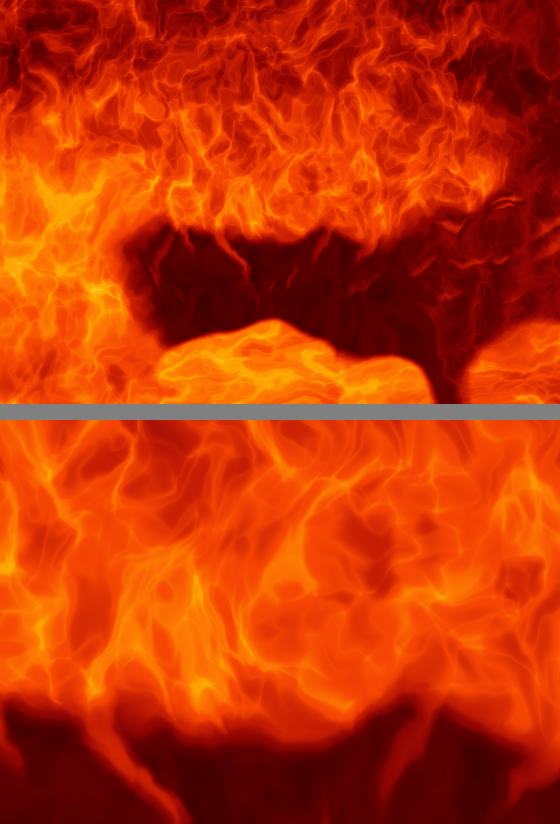
Top: the whole. Bottom: its middle third, enlarged.
Write a WebGL 2 fragment shader that draws this texture.

```glsl
#version 300 es
precision highp float;
// A wall of fire: a wide burning band above a dark pit, with smooth tongues below.
// A soft layout of heat is warped by noise, then detailed with layers of curling
// wisps, thin filaments and scattered curved licks, and coloured by a heat ramp.
uniform vec2 u_resolution;
out vec4 fragColor;

const vec3 SOOT = vec3(0.22, 0.00, 0.00), MAROON = vec3(0.36, 0.00, 0.00);
const vec3 CRIMSON = vec3(0.56, 0.02, 0.01), RED = vec3(0.77, 0.11, 0.01);
const vec3 ORANGE = vec3(0.96, 0.27, 0.01), AMBER = vec3(0.99, 0.46, 0.01);
const vec3 GOLD = vec3(0.99, 0.64, 0.01), YELLOW = vec3(1.00, 0.83, 0.16);
const float EDGE_WARP = 0.085;     // raggedness of the large regions
const float WISP_GAIN = 0.62;      // contrast of curling wisps
const float FOLD_GAIN = 0.60;      // contrast of the large folds at lower left
const float FILAMENT_GAIN = 0.16;  // brightness of thin threads
const float LICK_GAIN = 0.34;      // brightness of separate licks
const float MEAN_WISP = 0.34;      // average of the wisp layers
const int LICKS = 34;

vec2 hash2(vec2 p) {
  vec3 q = fract(vec3(p.xyx) * vec3(0.1031, 0.1030, 0.0973));
  q += dot(q, q.yzx + 33.33);
  return fract((q.xx + q.yz) * q.zy);
}
float corner(vec2 cell, vec2 offset) {
  float a = 6.2832 * hash2(cell + 57.0).x;
  return dot(vec2(cos(a), sin(a)), offset);
}
// Gradient noise, about -0.7 to 0.7
float noise(vec2 p) {
  vec2 i = floor(p), f = fract(p), e = vec2(1.0, 0.0);
  vec2 w = f * f * f * (f * (f * 6.0 - 15.0) + 10.0);
  return mix(mix(corner(i, f), corner(i + e, f - e), w.x),
             mix(corner(i + e.yx, f - e.yx), corner(i + 1.0, f - 1.0), w.x), w.y);
}
float fbm(vec2 p) {
  float sum = 0.0, gain = 0.6;
  for (int i = 0; i < 4; i++) {
    sum += gain * noise(p);
    p = mat2(1.6, 1.2, -1.2, 1.6) * p + 7.3;
    gain *= 0.5;
  }
  return sum;
}
vec2 swirl(vec2 p) { return vec2(fbm(p + 3.1), fbm(p * 1.1 + 19.7)); }

// A bright crest, crisp on one side and fading slowly on the other
float crest(vec2 p) {
  float n = noise(p);
  return exp(n > 0.0 ? -4.5 * n : 13.0 * n);
}
// Crests of shrinking size, each layer leaning another way
float wisps(vec2 p) {
  float sum = 0.0, gain = 0.42;
  for (int i = 0; i < 4; i++) {
    sum += gain * crest(p);
    p = mat2(1.55, 0.55, -0.75, 1.5) * p + 13.7;
    gain *= 0.66;
  }
  return sum;
}
float filament(vec2 p) {
  return exp(-15.0 * abs(noise(p))) * smoothstep(-0.1, 0.4, noise(p * 0.5 + 41.0));
}
float mound(vec2 u, vec2 centre, vec2 radii, float soft) {
  return 1.0 - smoothstep(1.0 - soft, 1.0 + soft, length((u - centre) / radii));
}
// Slender tapering strokes, upright at the left and slanting at the right
float licks(vec2 p, float aspect) {
  float sum = 0.0;
  for (int i = 0; i < LICKS; i++) {
    vec2 a = hash2(vec2(float(i), 4.0)), b = hash2(vec2(float(i), 23.0));
    vec2 d = p - vec2(mix(0.26, 1.0, a.x) * aspect, mix(0.22, 0.52, a.y));
    float turn = mix(1.9, 0.55, smoothstep(0.2, 0.7, a.x)) + 1.0 * (b.x - 0.5);
    vec2 dir = vec2(cos(turn), sin(turn));
    vec2 q = vec2(dot(d, dir), dot(d, vec2(-dir.y, dir.x))) / mix(0.035, 0.11, b.y * b.y);
    q.y += (b.x - 0.5) * (0.6 * q.x * q.x + 0.5 * q.x * q.x * q.x);
    float side = q.y / (0.17 * max(1.0 - q.x * q.x, 0.0) + 0.002);
    float body = smoothstep(-1.2, -0.2, side) * (1.0 - smoothstep(-0.2, 1.8, side));
    sum += body * (1.0 - smoothstep(0.2, 1.0, abs(q.x))) * mix(0.25, 1.0, a.y);
  }
  return min(sum, 1.2);
}
vec3 heatColour(float h) {
  vec3 c = mix(SOOT, MAROON, smoothstep(0.0, 0.14, h));
  c = mix(c, CRIMSON, smoothstep(0.14, 0.30, h));
  c = mix(c, RED, smoothstep(0.28, 0.48, h));
  c = mix(c, ORANGE, smoothstep(0.46, 0.68, h));
  c = mix(c, AMBER, smoothstep(0.67, 0.86, h));
  c = mix(c, GOLD, smoothstep(0.85, 1.0, h));
  return mix(c, YELLOW, smoothstep(1.0, 1.25, h));
}
void main() {
  vec2 u = gl_FragCoord.xy / u_resolution, p = gl_FragCoord.xy / u_resolution.y;
  vec2 curl = swirl(p * vec2(5.0, 4.2));
  vec2 s = p + 0.09 * curl, fine = s + 0.035 * swirl(s * 10.0);
  vec2 w = u + EDGE_WARP * curl * vec2(1.2, 1.3) + 0.5 * (fine - s);

  // Large regions
  float left = 1.0 - smoothstep(0.22, 0.31, w.x + 0.12 * (w.y - 0.25));
  float rim = 0.42 + 0.13 * smoothstep(0.72, 0.95, w.x);
  float rightFade = 1.0 - smoothstep(0.82, 0.95, w.x);
  float above = smoothstep(rim - 0.03, rim + 0.05, w.y);
  float band = above * (1.0 - smoothstep(0.60, 0.88, w.y)) * rightFade;
  float smoke = 0.40 - 0.20 * smoothstep(0.62, 0.95, w.x);
  smoke -= 0.20 * mound(w, vec2(0.05, 0.84), vec2(0.06, 0.12), 0.6);
  float pit = 0.09 + 0.14 * smoothstep(0.6, 0.95, w.x);
  float heat = mix(mix(pit, smoke, above), 0.75 - 0.08 * smoothstep(0.1, 0.6, u.x), band);
  float lower = left * (1.0 - smoothstep(0.48, 0.72, w.y));
  heat = mix(heat, 0.68 + 0.18 * smoothstep(0.05, 0.30, u.y), lower);

  // Fine structure: drawn-out wisps above, larger folds at lower left
  float thin = wisps(fine * vec2(8.5, 5.5)) - MEAN_WISP;
  float folds = wisps(s * vec2(5.2, 3.2) + 5.0) - MEAN_WISP;
  float threads = filament(fine * vec2(11.0, 7.0)) + filament(fine * vec2(17.0, 13.0) + 31.0);
  float detail = mix(WISP_GAIN * thin, FOLD_GAIN * folds, lower) + FILAMENT_GAIN * (threads - 0.25);
  float liveliness = mix(0.22, 0.36, smoothstep(0.6, 0.9, u.x));
  liveliness = max(liveliness, max(above * (0.5 + 0.5 * rightFade), lower));
  heat += liveliness * (detail + 0.24 * fbm(s * 5.0 + 2.0));
  float lick = licks(p + 0.06 * curl + fine - s, u_resolution.x / u_resolution.y);
  heat += LICK_GAIN * lick * (1.0 - 0.7 * max(band, lower));

  // Smooth rounded tongues rising from the bottom
  vec2 m = u + 0.05 * vec2(noise(p * 5.0), noise(p * 7.0 + 9.0)) + 0.02 * curl;
  float middle = max(mound(m, vec2(0.45, -0.03), vec2(0.20, 0.23), 0.05),
                     mound(m, vec2(0.62, -0.06), vec2(0.17, 0.19), 0.07));
  vec2 silk = vec2(p.x * 3.2 + p.y * 2.0, p.y * 8.0 - p.x * 1.5) + 0.8 * curl;
  float sheen = 0.50 * (wisps(silk) - MEAN_WISP) + 0.15 * noise(silk * 0.8);
  heat = mix(heat, 0.84 + sheen, middle);
  heat = mix(heat, 0.66 + sheen, mound(m, vec2(0.98, 0.01), vec2(0.15, 0.18), 0.14));
  fragColor = vec4(heatColour(max(heat, 0.0)), 1.0);
}
```
